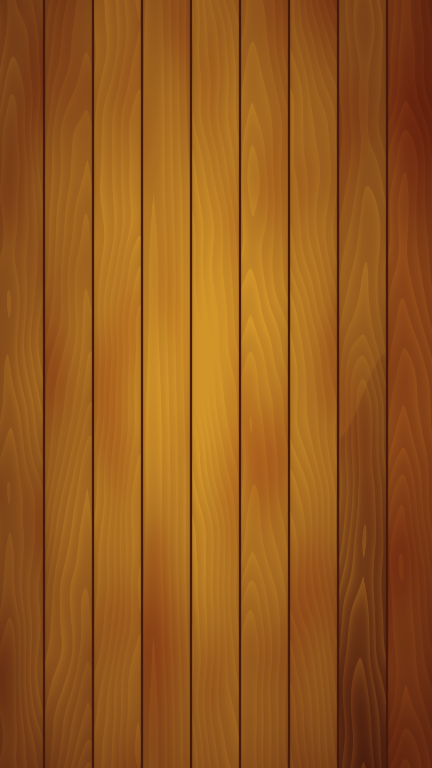
Write a Shadertoy shader that draws this texture.

```glsl
// Varnished vertical planks under a warm central glow, split by thin dark seams.
// Each plank's grain is a sawtooth over a tall arch-shaped height field that is
// bent by gradient noise, so every band fades softly and ends in a crisp edge.

float hash(vec2 p) {
    return fract(sin(dot(p, vec2(127.1, 311.7))) * 43758.55);
}

vec2 gradientAt(vec2 cell) {
    float angle = 6.2832 * hash(cell);
    return vec2(cos(angle), sin(angle));
}

float gradientNoise(vec2 p) {
    vec2 i = floor(p), f = fract(p);
    vec2 u = f * f * f * (f * (f * 6.0 - 15.0) + 10.0);
    vec2 r = vec2(1, 0);
    float low = mix(dot(gradientAt(i), f),
                    dot(gradientAt(i + r.xy), f - r.xy), u.x);
    float high = mix(dot(gradientAt(i + r.yx), f - r.yx),
                     dot(gradientAt(i + 1.0), f - 1.0), u.x);
    return mix(low, high, u.y);
}

// Height field of the wood: whole numbers mark the edges of the grain bands
float grainField(vec2 p, float id) {
    float straight = id == 3.0 ? 0.15 : 1.0;
    float spine = mix(-0.2, 1.2, hash(vec2(id, 4.0)));
    float rise = mix(0.35, 1.3, hash(vec2(id, 9.0))) * straight;
    float side = p.x - spine;
    vec2 seed = vec2(id * 7.3, id * 3.7);
    float warp = 2.6 * gradientNoise(p * vec2(0.8, 0.3) + seed)
               + 0.7 * gradientNoise(p * vec2(1.7, 0.75) + seed + 31.0);
    return 6.5 * sqrt(side * side + 0.012) + rise * p.y + warp * straight;
}

void mainImage(out vec4 fragColor, in vec2 fragCoord) {
    vec2 uv = fragCoord / iResolution.xy;
    float planks = 8.816;
    float pixel = planks / iResolution.x;

    // Plank coordinates: one unit is one plank width
    vec2 p = fragCoord * pixel + vec2(0.102, 0.0);
    float id = floor(p.x);
    p.x -= id;

    // Grain bands with a smoothed falling edge
    float field = grainField(p, id);
    float slope = length(vec2(grainField(p + vec2(0.01, 0.0), id) - field,
                              grainField(p + vec2(0.0, 0.01), id) - field)) * 100.0;
    float edge = clamp(slope * pixel * 1.3, 0.02, 0.5);
    float band = fract(field);
    float grain = band * band * (1.0 - smoothstep(1.0 - edge, 1.0, band)) - 0.3;

    // Broad patches in the varnish, and one plank stained in its lower half
    float patches = gradientNoise(p * vec2(0.9, 0.32) + id * vec2(5.1, 8.9));
    float stainTop = 0.43 + 0.11 * smoothstep(0.0, 1.0, p.x);
    float stain = id == 7.0 ? smoothstep(stainTop + 0.004, stainTop - 0.004, uv.y)
                * mix(0.4, 1.0, smoothstep(0.5, 0.18, uv.y)) : 0.0;

    // Glow fading from the middle to the corners
    float reach = length((uv - vec2(0.47, 0.54)) * vec2(2.0, 1.8));
    float tone = 0.97 - 0.51 * pow(reach, 1.15);
    tone += 0.16 * patches + 0.08 * (hash(vec2(id, 2.0)) - 0.5);
    tone += grain * (0.09 + 0.12 * max(patches, 0.0) + 0.12 * stain);
    tone = clamp(tone - 0.17 * stain, 0.0, 1.0);

    vec3 wood = mix(vec3(0.27, 0.11, 0.05), vec3(0.82, 0.58, 0.16),
                    pow(vec3(tone), vec3(1.0, 1.2, 1.0)));
    float redness = max(-patches, 0.0) * 0.25 + (id == 8.0 ? 0.13 : 0.0);
    wood *= vec3(1.0, 1.0 - redness, 1.0 - redness);

    // Dark seams with a faint shadow along the plank sides
    float border = min(p.x, 1.0 - p.x);
    wood *= 1.0 - 0.12 * exp(-border * 22.0);
    float seam = 1.0 - smoothstep(0.024 - 0.6 * pixel, 0.024 + 0.6 * pixel, border);
    fragColor = vec4(mix(wood, vec3(0.26, 0.09, 0.04), seam * 0.95), 1.0);
}
```
